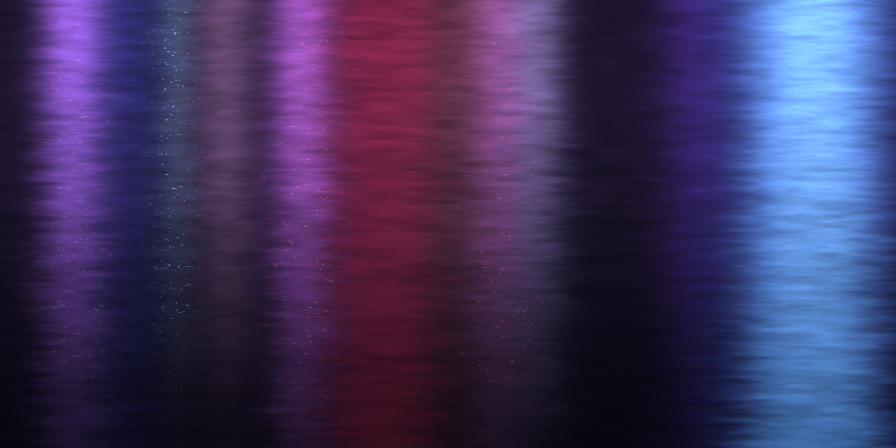
Give the GLSL for this background, as a Shadertoy shader.

```glsl
// Coloured city lights reflected as soft vertical bands on dark rippling water.

float hash(vec2 p) {
    vec3 q = fract(vec3(p.xyx) * 0.1031);
    q += dot(q, q.yzx + 33.33);
    return fract((q.x + q.y) * q.z);
}

float noise(vec2 p) {
    vec2 cell = floor(p);
    vec2 f = fract(p);
    f = f * f * (3.0 - 2.0 * f);
    float low = mix(hash(cell), hash(cell + vec2(1, 0)), f.x);
    float high = mix(hash(cell + vec2(0, 1)), hash(cell + vec2(1, 1)), f.x);
    return mix(low, high, f.y);
}

float fbm(vec2 p) {
    float sum = 0.0;
    float weight = 0.5;
    for (int i = 0; i < 4; i++) {
        sum += weight * noise(p);
        p = mat2(0.998, 0.06, -0.06, 0.998) * p * 2.03 + vec2(17.3, 9.1);
        weight *= 0.5;
    }
    return sum / 0.9375;
}

// Horizontal profile of a light; a higher power gives a flatter core.
float band(float x, float center, float width, float power) {
    return exp(-pow(abs(x - center) / width, power));
}

// Vertical falloff from full strength at the top to "low" at the bottom.
float fade(float y, float low) {
    return mix(low, 1.0, smoothstep(-0.1, 1.05, y));
}

// Small flat glints, scattered by bending the grid that holds them.
float glints(vec2 p, vec2 density, float amount) {
    vec2 g = p * density;
    g += 3.0 * vec2(noise(g * 0.31), noise(g * 0.27 + 9.0));
    vec2 cell = floor(g);
    vec2 center = 0.25 + 0.5 * vec2(hash(cell + 3.7), hash(cell + 8.2));
    vec2 d = fract(g) - center;
    d.y += 0.5 * d.x * (hash(cell + 5.1) - 0.5);
    float lit = step(1.0 - amount, hash(cell + 21.0));
    float strength = hash(cell + 40.0);
    return lit * exp(-dot(d * d, vec2(14.0, 24.0))) * (0.2 + 0.8 * strength * strength);
}

// Sum of all the reflected lights at one place.
vec3 reflections(float x, float y) {
    vec3 c = mix(vec3(0.03, 0.022, 0.06), vec3(0.11, 0.08, 0.17), smoothstep(-0.05, 0.8, y));
    c += vec3(0.48, 0.29, 0.70) * band(x, 0.081, 0.038, 2.2) * fade(y, 0.13);
    c += vec3(0.05, 0.08, 0.24) * band(x, 0.145, 0.040, 2.0) * fade(y, 0.20);
    c += vec3(0.14, 0.20, 0.23) * band(x, 0.197, 0.024, 2.0) * fade(y, 0.05);
    c += vec3(0.32, 0.22, 0.30) * band(x, 0.252, 0.034, 2.0) * fade(y, 0.06);
    c += vec3(0.52, 0.26, 0.60) * band(x, 0.335, 0.036, 2.2) * fade(y, 0.16);
    c += vec3(0.40, 0.065, 0.12) * band(x, 0.425, 0.062, 3.0) * fade(y, 0.42);
    c += vec3(0.22, 0.10, 0.08) * band(x, 0.510, 0.045, 2.0) * fade(y, 0.14);
    c += vec3(0.37, 0.20, 0.38) * band(x, 0.557, 0.034, 2.0) * fade(y, 0.14);
    c += vec3(0.28, 0.27, 0.37) * band(x, 0.602, 0.032, 2.2) * fade(y, 0.06);
    c += vec3(0.10, 0.04, 0.20) * band(x, 0.770, 0.040, 2.0) * fade(y, 0.18);
    c += vec3(0.06, 0.09, 0.28) * band(x, 0.905, 0.130, 4.0) * fade(y, 0.55);
    c += vec3(0.24, 0.46, 0.58) * band(x, 0.908, 0.080, 3.2) * fade(y, 0.72);
    c += vec3(0.12, 0.15, 0.10) * band(x, 0.910, 0.050, 2.5) * fade(y, 0.0);
    return c;
}

void mainImage(out vec4 fragColor, in vec2 fragCoord) {
    vec2 uv = fragCoord / iResolution.xy;
    vec2 water = vec2(uv.x * 2.0, uv.y);
    float nearness = 1.0 - uv.y;

    // Long flat ripples bend the lights more near the viewer.
    float swell = fbm(water * vec2(4.0, 26.0));
    float ripple = fbm(water * vec2(14.0, 95.0) + 31.0);
    float bend = fbm(water * vec2(9.0, 80.0) + 77.0) - 0.5;
    float x = uv.x + bend * mix(0.012, 0.045, nearness);
    vec3 color = reflections(x, uv.y);

    // Dark troughs and bright crests.
    color *= 1.0 + 0.26 * (swell - 0.5) + 0.36 * (ripple - 0.5);

    // Warm glints on the violet bands, cool ones on the thin teal band.
    float violet = band(uv.x, 0.08, 0.045, 2.0) + band(uv.x, 0.345, 0.045, 2.0);
    violet += 0.8 * band(uv.x, 0.56, 0.055, 2.0);
    float warmZone = violet * smoothstep(0.0, 0.3, uv.y) * (1.0 - 0.6 * uv.y);
    float coolZone = band(uv.x, 0.193, 0.026, 2.0) * smoothstep(-0.1, 0.5, uv.y);
    float sparkle = glints(water, vec2(75.0, 150.0), 0.18);
    float fineSparkle = glints(water + 4.3, vec2(100.0, 160.0), 0.22);
    color += vec3(0.42, 0.24, 0.16) * sparkle * warmZone;
    color += vec3(0.34, 0.48, 0.55) * fineSparkle * coolZone;

    fragColor = vec4(clamp(color, 0.0, 1.0), 1.0);
}
```
